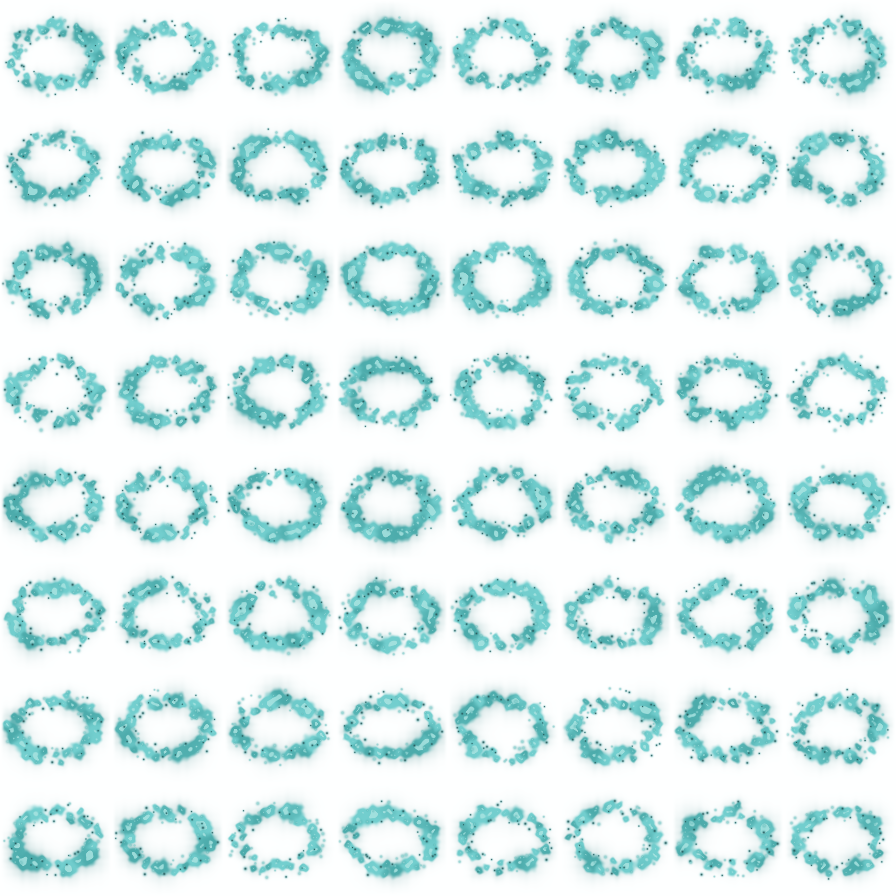
Write a Shadertoy shader that draws this pattern.

```glsl
// An 8 by 8 grid of oval wreaths in watery teal on white, no two alike.
// Each wreath sums soft blobs along an ellipse into smoke, body and pale core
// fields, then scatters small specks on top. Cells fade out at their borders.

const float REPEATS = 8.0;
const vec2  CENTRE = vec2(0.485, 0.5);
const vec2  RADII = vec2(0.365, 0.255);
const int   BLOBS = 34;
const int   SPECKS = 54;
const float BLOB_SMALL = 0.030;
const float BLOB_LARGE = 0.078;
const float BLOB_SPREAD = 0.13;
const float SPECK_SPREAD = 0.20;
const float CORE_SIZE = 0.58;
const float SMOKE_SIZE = 1.75;
const float SMOKE_AMOUNT = 0.24;
const float TAU = 6.2831853;

const vec3 PAPER = vec3(0.995, 1.0, 1.0);
const vec3 SMOKE = vec3(0.50, 0.69, 0.69);
const vec3 TEAL  = vec3(0.42, 0.80, 0.80);
const vec3 DEEP  = vec3(0.27, 0.66, 0.66);
const vec3 PALE  = vec3(0.66, 0.89, 0.88);
const vec3 INK   = vec3(0.12, 0.27, 0.28);

// Four random values in 0..1 for item i of a cell
vec4 hash4(vec2 cell, int i) {
    uint n = uint(cell.x) + 8u * uint(cell.y) + 64u * uint(i) + 1u;
    uvec4 v = n * uvec4(1597u, 51749u, 27644437u, 69069u) + uvec4(7u, 131u, 977u, 5113u);
    v ^= v >> 15u;
    v *= 2246822519u;
    v ^= v >> 13u;
    v *= 3266489917u;
    v ^= v >> 16u;
    return vec4(v >> 8u) / 16777216.0;
}

// Point on the ellipse, moved outward by offset
vec2 ringPoint(float angle, float offset) {
    return (RADII + offset) * vec2(cos(angle), sin(angle));
}

float bump(vec2 d, float radius) {
    return exp(-dot(d, d) / (radius * radius));
}

// Small bends that make the blob outlines irregular
vec2 warp(vec2 p, vec2 seed) {
    return p + 0.006 * sin(p.yx * vec2(47.0, 53.0) + seed * TAU)
             + 0.004 * sin(p.yx * vec2(101.0, 89.0) - seed.yx * TAU);
}

vec3 wreath(vec2 p, vec2 cell) {
    vec4 seed = hash4(cell, 0);
    vec2 q = warp(p, seed.xy);
    float body = 0.0, core = 0.0, smoke = 0.0, dark = 0.0;

    // Blobs: many small, a few large and close to the centre line
    for (int i = 0; i < BLOBS; i++) {
        vec4 h = hash4(cell, i + 1);
        float big = h.z * h.z * h.z;
        float radius = mix(BLOB_SMALL, BLOB_LARGE, big);
        float angle = TAU * (float(i) + 1.2 * h.x + seed.z) / float(BLOBS);
        float offset = (h.y - 0.5) * BLOB_SPREAD * (1.0 - 0.75 * big);
        vec2 d = q - ringPoint(angle, offset);
        float b = bump(d, radius);
        body += b;
        dark += b * h.w;
        core += bump(d, radius * CORE_SIZE) * mix(0.75, 1.0, big);
        smoke += bump(d, radius * SMOKE_SIZE) * (0.25 + 1.5 * h.w * h.w);
    }

    // Layers: smoke, teal body with deep patches, pale cores
    vec3 colour = mix(PAPER, SMOKE, 1.0 - exp(-SMOKE_AMOUNT * smoke));
    float shade = smoothstep(0.25, 0.8, dark / (body + 0.05));
    colour = mix(colour, mix(TEAL, DEEP, shade), 0.94 * smoothstep(0.12, 0.75, body));
    colour = mix(colour, PALE, 0.85 * smoothstep(0.62, 0.9, core));

    // Specks: teal spots with an inky or a pale centre
    for (int i = 0; i < SPECKS; i++) {
        vec4 h = hash4(cell, i + 101);
        float angle = TAU * (float(i) + h.x) / float(SPECKS);
        vec2 d = p - ringPoint(angle, (h.y - 0.5) * SPECK_SPREAD);
        float radius = mix(0.009, 0.019, h.z);
        bool inky = h.w < 0.45;
        colour = mix(colour, DEEP, 0.62 * bump(d, radius));
        colour = mix(colour, inky ? INK : PALE, (inky ? 0.75 : 0.6) * bump(d, radius * 0.55));
    }
    return colour;
}

void mainImage(out vec4 fragColor, in vec2 fragCoord) {
    vec2 grid = REPEATS * fragCoord / iResolution.xy;
    vec2 cell = mod(floor(grid), REPEATS);
    vec2 local = fract(grid);

    // Fade to paper at the cell border so neighbours and edges join
    vec2 border = min(local, 1.0 - local);
    float inside = smoothstep(0.0, 0.04, min(border.x, border.y));
    fragColor = vec4(mix(PAPER, wreath(local - CENTRE, cell), inside), 1.0);
}
```
